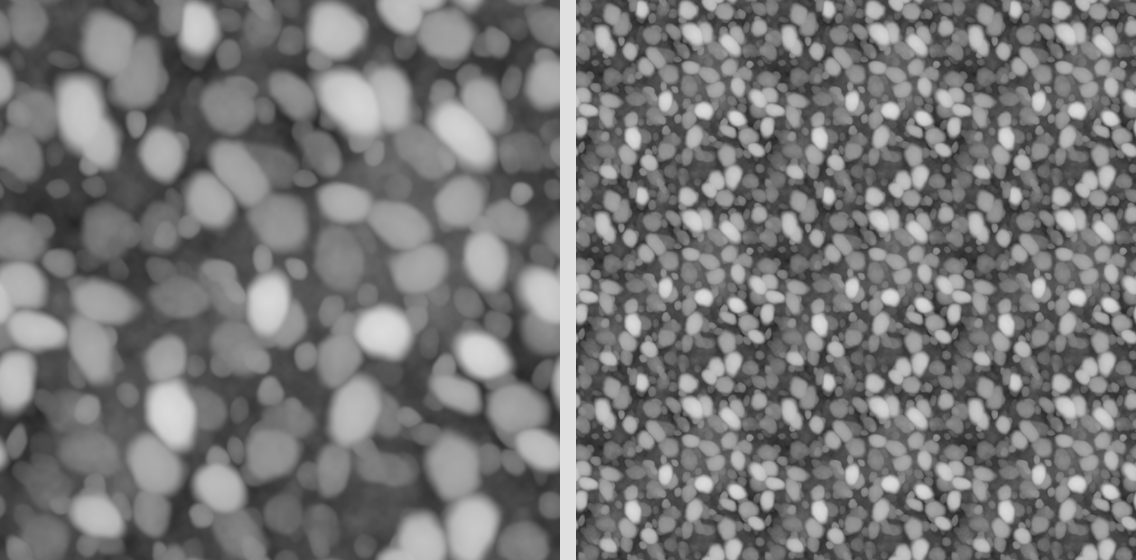
Left, the tile; right, the same tile 3 across and 3 down.
A WebGL 1 fragment shader for this texture:

```glsl
precision highp float;
// Soft grey height map of heaped pebbles, seamless in both directions.
// Jittered, tilted domes of two sizes are merged over uneven ground with a
// smooth maximum; wrapped noise bends outlines and mottles the low parts.

uniform vec2 u_resolution;

const float BLEND = 24.0;        // sharpness of the smooth maximum
const float MAIN_TILT = -1.05;   // usual direction of the long axis
const float TILT_SPREAD = 1.8;

vec3 hash3(vec2 cell, float seed) {
  vec3 q = fract(vec3(cell.xyx + seed) * vec3(0.1031, 0.1030, 0.0973));
  q += dot(q, q.yxz + 33.33);
  return fract((q.xxy + q.yzz) * q.zyx);
}

// Value noise in -1..1 that repeats after "count" cells
float noise(vec2 p, float count, float seed) {
  vec2 cell = floor(p * count);
  vec2 f = p * count - cell;
  vec2 u = f * f * f * (f * (f * 6.0 - 15.0) + 10.0);
  vec2 lo = mod(cell, count);
  vec2 hi = mod(cell + 1.0, count);
  float bottom = mix(hash3(lo, seed).x, hash3(vec2(hi.x, lo.y), seed).x, u.x);
  float top = mix(hash3(vec2(lo.x, hi.y), seed).x, hash3(hi, seed).x, u.x);
  return mix(bottom, top, u.y) * 2.0 - 1.0;
}

float fbm(vec2 p, float count, float seed) {
  float sum = 0.0;
  float gain = 0.55;
  for (int i = 0; i < 3; i++) {
    sum += gain * noise(p, count, seed);
    count *= 2.0;
    gain *= 0.5;
    seed += 7.3;
  }
  return sum;
}

vec2 rotate(vec2 v, float angle) {
  float c = cos(angle);
  float s = sin(angle);
  return vec2(c * v.x + s * v.y, c * v.y - s * v.x);
}

// Height lost from the top of a pebble at relative distance d
float domeDrop(float d) {
  return 0.12 * d * d + 0.55 * smoothstep(0.55, 1.3, d);
}

// Sum of exp(height) for one layer of pebbles, "count" across the canvas
float pebbles(vec2 p, float count, float radius, vec2 topRange, float lift, float seed) {
  vec2 home = floor(p * count);
  vec2 f = p * count - home;
  float sum = 0.0;
  for (int y = -1; y <= 1; y++) {
    for (int x = -1; x <= 1; x++) {
      vec2 offset = vec2(float(x), float(y));
      vec2 cell = mod(home + offset, count);
      vec3 place = hash3(cell, seed);
      vec3 form = hash3(cell, seed + 41.7);
      vec2 center = offset + 0.5 + 0.76 * (place.xy - 0.5);
      vec2 v = rotate(f - center, MAIN_TILT + TILT_SPREAD * (place.z - 0.5));
      float stretch = mix(1.0, 1.28, form.x);
      float size = radius * mix(0.82, 1.15, form.y);
      float d = length(v * vec2(1.0 / stretch, stretch)) / size;
      float height = mix(topRange.x, topRange.y, form.z) + lift - domeDrop(d);
      sum += exp(BLEND * height);
    }
  }
  return sum;
}

void main() {
  vec2 p = gl_FragCoord.xy / u_resolution;

  // Bend the outlines so that pebbles are not perfect ellipses
  vec2 warp = vec2(fbm(p, 11.0, 3.1), fbm(p, 11.0, 58.4));
  vec2 q = p + 0.014 * warp;

  // Broad rise and fall of the heap, and the ground in the gaps
  float lift = 0.07 * noise(p, 4.0, 17.0);
  float ground = 0.27 + lift + 0.12 * fbm(p, 9.0, 23.0);

  // Merge ground, small and large pebbles
  float sum = exp(BLEND * ground);
  sum += pebbles(q, 16.0, 0.52, vec2(0.28, 0.56), lift, 71.0);
  sum += pebbles(q, 9.0, 0.54, vec2(0.42, 0.84), lift, 12.0);
  float height = log(sum) / BLEND;

  // Fine mottling, fading on the smooth high tops
  float roughness = mix(0.055, 0.015, smoothstep(0.4, 0.7, height));
  height += roughness * fbm(p, 30.0, 91.0);

  gl_FragColor = vec4(vec3(clamp(height, 0.0, 1.0)), 1.0);
}
```
